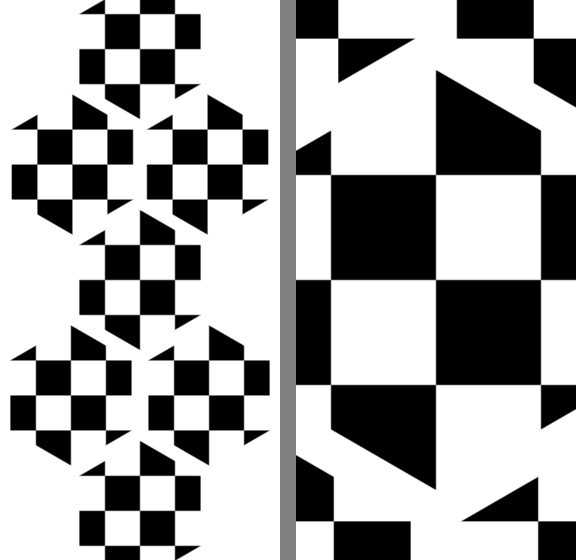
Left, the full canvas; right, a detail of the centre.
Reproduce this pattern procedurally as a Shadertoy shader.

```glsl
// Checkered hexagons on white, in five staggered rows of one and two tiles.
// Each tile is a hexagon distance mask over a checkerboard centred on it;
// a loop over the rows gathers the black coverage.

const float RADIUS = 0.25;        // hexagon centre to tip, in canvas widths
const float CELL = 0.125;         // side of a checker square
const float ROW_PITCH = 0.4123;   // vertical distance between rows
const float PAIR_OFFSET = 0.244;  // mean sideways offset of paired tiles
const float PAIR_DRIFT = 0.0026;  // lower pair sits wider than the upper one
const float EDGE_PIXELS = 1.5;    // width of the smoothed edge

// Signed distance to a hexagon with its tips at top and bottom
float hexagonDistance(vec2 p, float radius) {
    p = abs(p);
    float apothem = radius * 0.5 * sqrt(3.0);
    return max(p.x, dot(p, vec2(0.5, 0.5 * sqrt(3.0)))) - apothem;
}

// Triangle wave per axis: signed distance to the nearest grid line
vec2 gridDistance(vec2 p, float cell) {
    return 0.5 * cell - abs(mod(p + 0.5 * cell, 2.0 * cell) - cell);
}

// Black share of a checkerboard, dark at the upper left of its origin
float checker(vec2 p, float cell, float edge) {
    vec2 side = clamp(2.0 * gridDistance(p, cell) / edge, -1.0, 1.0);
    return 0.5 - 0.5 * side.x * side.y;
}

float checkeredHexagon(vec2 p, float radius, float cell, float edge) {
    float inside = clamp(0.5 - hexagonDistance(p, radius) / edge, 0.0, 1.0);
    return inside * checker(p, cell, edge);
}

// Centre of the tile in a given row on the same side as x
vec2 tileCentre(float row, float x) {
    float paired = mod(row, 2.0);
    float offset = paired * (PAIR_OFFSET - PAIR_DRIFT * row);
    return vec2(x < 0.0 ? -offset : offset, row * ROW_PITCH);
}

void mainImage(out vec4 fragColor, in vec2 fragCoord) {
    vec2 p = (fragCoord - 0.5 * iResolution.xy) / iResolution.x;
    float edge = EDGE_PIXELS / iResolution.x;

    // Rows overlap vertically, so each one is tested
    float ink = 0.0;
    for (int row = -2; row <= 2; row++) {
        vec2 local = p - tileCentre(float(row), p.x);
        ink = max(ink, checkeredHexagon(local, RADIUS, CELL, edge));
    }

    fragColor = vec4(vec3(1.0 - ink), 1.0);
}
```
